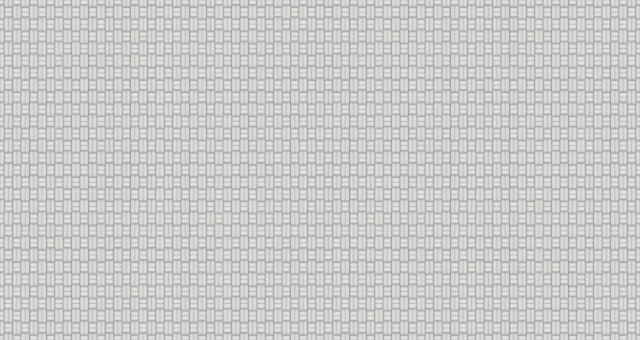
Give the GLSL for this pattern, as a Shadertoy shader.

```glsl
// Pale grey basket weave: paired upright strands pass over and under paired
// cross strands in a checkerboard. Each cell is shaded by rounded thread
// profiles, with soft shadows where the upright strands dive under.

const vec2  CELLS       = vec2(76.0, 28.0);  // columns and rows of crossings
const vec2  BLOCK_HALF  = vec2(0.47, 0.38);  // cross-strand block, in cells
const float CORNER      = 0.13;              // block corner radius, in columns
const float SHADOW_END  = 0.62;              // reach of the dive shadow, in rows
const float STRAND_VARY = 0.05;              // tone change from strand to strand
const float GRAIN       = 0.05;              // fine fibre mottling
const vec3  DARK        = vec3(0.58, 0.59, 0.58);
const vec3  LIGHT       = vec3(0.885, 0.885, 0.875);
const float PI          = 3.14159265;

float hash(vec2 p) {
    return fract(sin(dot(p, vec2(127.1, 311.7))) * 43758.5453);
}

float valueNoise(vec2 p) {
    vec2 i = floor(p), f = fract(p);
    f = f * f * (3.0 - 2.0 * f);
    return mix(mix(hash(i), hash(i + vec2(1, 0)), f.x),
               mix(hash(i + vec2(0, 1)), hash(i + vec2(1, 1)), f.x), f.y);
}

float roundedBox(vec2 p, vec2 halfSize, float radius) {
    vec2 q = abs(p) - halfSize + radius;
    return length(max(q, 0.0)) + min(max(q.x, q.y), 0.0) - radius;
}

// Two rounded threads side by side for t in -1..1, dark at rims and groove
float pairProfile(float t, float grooveTone) {
    float ridge = sqrt(abs(sin(PI * t)));
    float nearGroove = 1.0 - smoothstep(0.3, 0.6, abs(t));
    return mix(ridge, 1.0, grooveTone * nearGroove);
}

// Upright strands; rowDist is the distance to the nearest covering block
float uprightTone(float x, float rowDist, float column) {
    float tone = 0.22 + 0.70 * pairProfile(2.0 * x, 0.35);
    float shadow = 1.0 - smoothstep(BLOCK_HALF.y, SHADOW_END, rowDist);
    float strand = 2.0 * column + step(0.0, x);
    tone += STRAND_VARY * (hash(vec2(strand, 3.0)) - 0.5);
    return tone * (1.0 - 0.62 * shadow);
}

// Cross strands, rounded off toward the ends of the block
float crossTone(vec2 f, vec2 id) {
    vec2 t = f / BLOCK_HALF;
    float tone = 0.25 + 0.75 * pairProfile(t.y, 0.3);
    float strand = 2.0 * id.y + step(0.0, f.y);
    tone += STRAND_VARY * (hash(vec2(id.x, strand)) - 0.5);
    return tone * (1.0 - 0.45 * smoothstep(0.55, 1.0, abs(t.x)));
}

void mainImage(out vec4 fragColor, in vec2 fragCoord) {
    vec2 p = fragCoord / iResolution.xy * CELLS;
    vec2 id = floor(p + 0.5);
    vec2 f = p - id;
    bool crossOver = mod(id.x + id.y, 2.0) < 0.5;

    // Upright strands form the ground
    float rowDist = crossOver ? abs(f.y) : 1.0 - abs(f.y);
    float tone = uprightTone(f.x, rowDist, id.x);

    // Cross blocks lie on top in alternate cells
    if (crossOver) {
        vec2 scale = vec2(1.0, CELLS.x / CELLS.y * iResolution.y / iResolution.x);
        float dist = roundedBox(f * scale, BLOCK_HALF * scale, CORNER);
        float aa = 0.75 * CELLS.x / iResolution.x;
        float cover = 1.0 - smoothstep(-aa, aa, dist);
        tone = mix(tone, crossTone(f, id), cover);
    }

    // Faint fibre grain
    tone += GRAIN * (valueNoise(p * vec2(4.0, 6.0)) - 0.5);
    fragColor = vec4(mix(DARK, LIGHT, clamp(tone, 0.0, 1.0)), 1.0);
}
```
